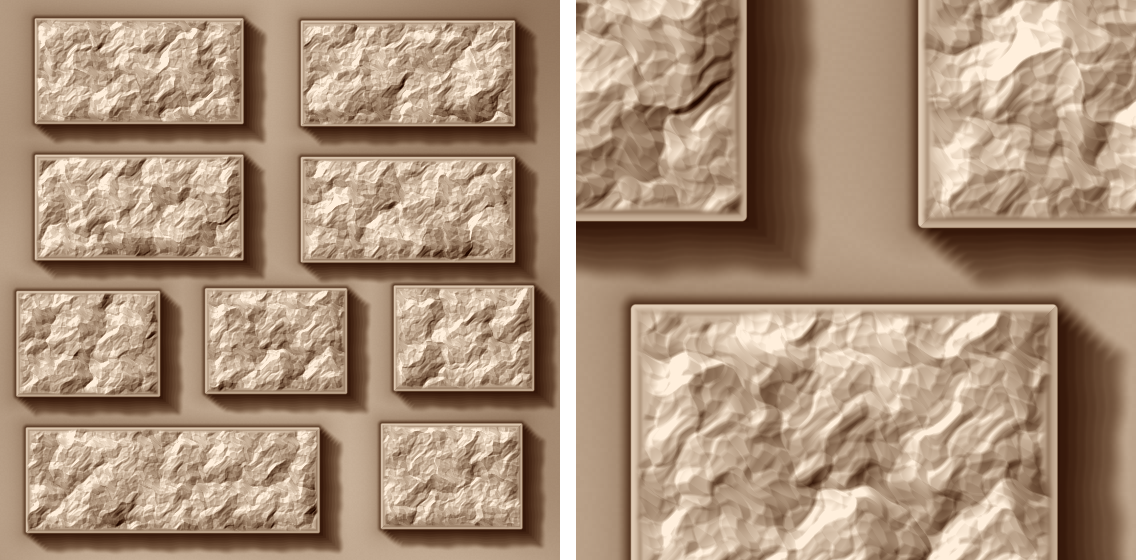
Left: the whole. Right: its middle third, enlarged.
A WebGL 1 fragment shader for this texture:

```glsl
precision highp float;
// Nine rough split-face stone blocks on a smooth sepia wall, lit from the upper left.

uniform vec2 u_resolution;

vec3 hash3(vec2 p) {
  vec3 k = vec3(dot(p, vec2(127.1, 311.7)), dot(p, vec2(269.5, 183.3)), dot(p, vec2(41.3, 289.1)));
  return fract(sin(k) * 43758.5);
}

float boxDistance(vec2 p, vec2 halfSize) {
  vec2 a = abs(p) - halfSize + 0.003;
  return length(max(a, 0.0)) + min(max(a.x, a.y), 0.0) - 0.003;
}

// Squared distance to the nearest point, with a random lift per cell.
float cellular(vec2 p) {
  vec2 cell = floor(p);
  float nearest = 4.0;
  for (int y = -1; y <= 1; y++) {
    for (int x = -1; x <= 1; x++) {
      vec2 c = cell + vec2(x, y);
      vec3 h = hash3(c);
      vec2 d = c + h.xy - p;
      nearest = min(nearest, dot(d, d) + 0.25 * h.z);
    }
  }
  return nearest;
}

// Height of a stone face: a rounded pillow broken up by alternating pits and bumps.
float relief(vec2 q, vec2 halfSize, vec2 seed) {
  float height = 0.018 * smoothstep(0.003, 0.036, -boxDistance(q, halfSize));
  vec2 p = q + 0.006 * sin(q.yx * 75.0 + seed) + 0.002 * sin(q.yx * 230.0 + seed.yx);
  float freq = 14.0, weight = -1.0;
  for (int i = 0; i < 4; i++) {
    height += weight * cellular(p * freq + seed) / freq;
    p = mat2(0.8, 0.6, -0.6, 0.8) * p;
    freq *= 2.2;
    weight *= -0.87;
  }
  return height;
}

// Sepia ramp from dark brown to cream.
vec3 sepia(float v) {
  v = clamp(v, 0.0, 1.06);
  return vec3(0.13 + 0.82 * v, 0.03 + 0.85 * pow(v, 1.1), 0.8 * pow(v, 1.27));
}

void main() {
  vec2 p = gl_FragCoord.xy / u_resolution;
  float pixel = 1.0 / min(u_resolution.x, u_resolution.y);
  vec2 ragged = 0.0016 * sin(p.yx * 63.0 + 4.0 * sin(p * 23.0)) + 0.0007 * sin(p.yx * 190.0 + 9.0 * p);

  // Lay out the rows; keep the nearest block and the deepest cast shadow.
  float dist = 1.0, shadow = 0.0;
  vec2 local = vec2(0.0), size = vec2(0.1), seed = vec2(0.0);
  for (int row = 0; row < 4; row++) {
    // Left start, pitch, width, width change per column.
    vec4 course = vec4(0.062, 0.475, 0.373, 0.01);
    float drop = 0.004;
    if (row == 2) { course = vec4(0.029, 0.337, 0.257, -0.003); drop = -0.005; }
    if (row == 3) { course = vec4(0.046, 0.634, 0.525, -0.272); drop = -0.007; }
    for (int col = 0; col < 3; col++) {
      if (col == 2 && row != 2) continue;
      float r = float(row), c = float(col);
      vec2 halfSize = vec2(0.5 * (course.z + course.w * c), 0.0945);
      vec2 center = vec2(course.x + course.y * c + halfSize.x, 0.873 - 0.2435 * r - drop * c);
      vec2 q = p - center;
      float d = boxDistance(q, halfSize);
      if (d < dist) {
        dist = d;
        local = q;
        size = halfSize;
        seed = vec2(r * 17.0 + c * 5.3, c * 23.0 + r * 3.1);
      }
      for (int i = 0; i < 8; i++) {
        float t = float(i) / 7.0;
        float s = boxDistance(q + ragged * t - t * vec2(0.035, -0.029), halfSize);
        shadow = max(shadow, (1.0 - 0.5 * t) * smoothstep(0.009, -0.006, s));
      }
    }
  }

  // Wall: broad uneven light, fine grain, contact shade and cast shadow.
  float wall = 0.8 - 0.4 * pow(abs(p.x - 0.47), 2.0) - 0.14 * p.x * p.y;
  wall += 0.03 * sin(p.x * 9.0 + 3.0 * sin(p.y * 5.0));
  wall += 0.012 * (hash3(floor(p * 420.0)).x - 0.5);
  wall *= 1.0 - 0.24 * exp(-max(dist, 0.0) * 50.0);
  wall *= 1.0 - 0.98 * shadow;

  // Thin flat rim, a little brighter towards the light, with a faint groove inside it.
  float inset = -dist;
  vec2 a = abs(local) - size;
  float lit = a.x > a.y ? -sign(local.x) : sign(local.y);
  float rim = 0.77 + 0.06 * lit + 0.08 * smoothstep(0.004, 0.001, inset);
  rim -= 0.13 * smoothstep(0.0025, 0.0, abs(inset - 0.0055));

  // Rough face, shaded by its slope along the light direction.
  float e = 0.0025;
  float height = relief(local, size, seed);
  float slope = (height - relief(local + e * vec2(-0.7, 0.7), size, seed)) / e;
  float face = 0.77 + 0.145 * slope + 1.8 * (height + 0.002);
  face += 0.05 * sin(local.x * 31.0 + seed.x + 2.0 * sin(local.y * 37.0 + seed.y));
  face -= 0.16 * smoothstep(0.03, 0.0, size.x - local.x);
  face -= 0.1 * smoothstep(0.025, 0.0, size.y + local.y);
  float rough = smoothstep(0.004, 0.011, inset + 1.5 * ragged.x);

  float stone = mix(rim, face, rough);
  gl_FragColor = vec4(sepia(mix(wall, stone, smoothstep(pixel, -pixel, dist))), 1.0);
}
```
